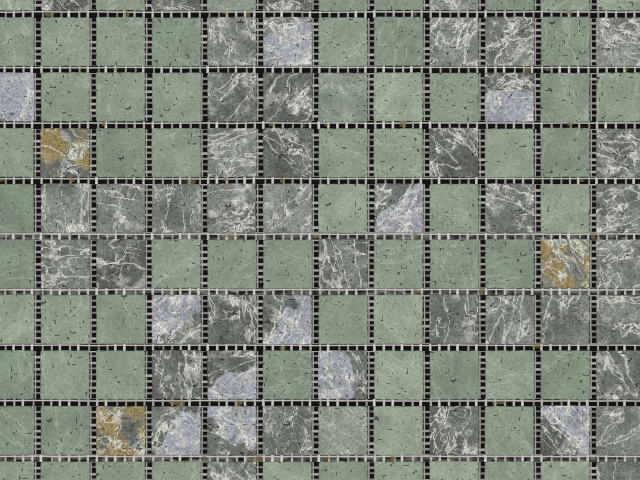
Reproduce this texture procedurally as a WebGL 2 fragment shader.

```glsl
#version 300 es
precision highp float;
// Sheet of square green marble mosaic tiles on a pale thread mesh over dark gaps.
#define ROWS 8.64                  // tile pitches per canvas height
#define SHIFT vec2(0.673, 0.39)    // position of the first gap crossing
#define TILE_HALF 0.443            // half the tile side, in pitches
#define CORNER 0.035
#define TEETH vec2(6.0, 9.0)       // threads per pitch along row and column gaps
#define VEIN_WIDTH 0.045
#define GRAIN 0.17
#define PITS 0.45

uniform vec2 u_resolution;
out vec4 fragColor;

const vec3 GAP = vec3(0.08, 0.08, 0.075);
const vec3 THREAD = vec3(0.80, 0.80, 0.77);
const vec3 GREEN = vec3(0.51, 0.565, 0.50);
const vec3 PALE_GREEN = vec3(0.60, 0.645, 0.575);
const vec3 SLATE = vec3(0.395, 0.41, 0.39);
const vec3 LILAC = vec3(0.62, 0.63, 0.66);
const vec3 OCHRE = vec3(0.50, 0.44, 0.31);
const vec3 VEIN = vec3(0.81, 0.82, 0.78);

float hash(vec2 p) {
  vec3 q = fract(p.xyx * vec3(0.1031, 0.1030, 0.0973));
  q += dot(q, q.yzx + 33.33);
  return fract((q.x + q.y) * q.z);
}

float noise(vec2 p) {
  vec2 i = floor(p), f = fract(p);
  f = f * f * (3.0 - 2.0 * f);
  return mix(mix(hash(i), hash(i + vec2(1, 0)), f.x),
             mix(hash(i + vec2(0, 1)), hash(i + 1.0), f.x), f.y);
}

float fbm(vec2 p) {
  float sum = 0.0, amp = 0.52;
  for (int i = 0; i < 4; i++) {
    sum += amp * noise(p);
    p = mat2(1.6, 1.2, -1.2, 1.6) * p + 7.3;
    amp *= 0.5;
  }
  return sum;
}

// Thin bright ridges where warped noise crosses its middle value
float veins(vec2 p, float width) {
  float ridge = abs(fbm(p) - 0.49);
  return 1.0 - smoothstep(0.0, width, ridge);
}

vec3 stone(vec2 local, vec2 id) {
  float kind = hash(id + 3.7), tone = hash(id + 19.1), turn = 6.283 * hash(id + 41.3);
  vec2 seed = 60.0 * vec2(hash(id + 8.2), hash(id + 27.9)) + 50.0;
  vec2 p = mat2(cos(turn), sin(turn), -sin(turn), cos(turn)) * local;
  float cloud = fbm(p * 3.5 + seed);
  float veined = smoothstep(0.48, 0.56, kind);

  // Base colour: plain green, dark veined, or a rare lilac or ochre piece
  vec3 col = mix(GREEN, PALE_GREEN, tone) * mix(0.88, 1.08, cloud);
  col = mix(col, SLATE * mix(0.8, 1.35, cloud) * mix(0.9, 1.2, tone), veined);
  float patchEdge = smoothstep(-0.03, 0.03, p.y + 0.5 * (cloud - 0.5) + 0.3 * tone);
  if (kind > 0.91) col = mix(col, LILAC * mix(0.85, 1.1, cloud), patchEdge);
  if (kind > 0.87 && kind < 0.91) col = mix(col, OCHRE * 1.15, smoothstep(0.3, 0.6, cloud));

  // Branching veins, long streaks and blotches of calcite
  vec2 warp = p + 0.12 * vec2(fbm(p * 5.0 + seed), fbm(p * 5.0 - seed + 130.0));
  float web = veins(warp * vec2(2.2, 4.2) + seed, VEIN_WIDTH);
  float fine = veins(warp * vec2(7.0, 4.0) + seed + 21.0, VEIN_WIDTH * 1.3);
  float streak = veins(warp * vec2(0.7, 3.0) + seed + 47.0, VEIN_WIDTH * 0.6);
  float spread = smoothstep(0.3, 0.65, noise(p * 3.0 + seed + 9.0));
  float calcite = web * mix(0.12, 0.85, veined) * spread + fine * 0.5 * veined * spread;
  calcite = max(calcite, streak * mix(0.25, 0.7, veined));
  calcite += veined * 0.5 * smoothstep(0.55, 0.75, fbm(p * 4.0 + seed + 71.0));
  col = mix(col, VEIN, clamp(calcite, 0.0, 0.9));

  // Crystalline grain and small dark pits
  float grain = noise(local * 34.0 + seed) + 0.6 * noise(local * 61.0 + seed) - 0.8;
  col *= 1.0 + GRAIN * grain * mix(0.7, 1.5, veined);
  float pit = smoothstep(0.87, 0.97, noise(local * 22.0 + seed + 5.0));
  return col * (1.0 - PITS * pit);
}

// Mesh in one gap: x runs along it, y across it from its centre
float mesh(vec2 p, float count, float line, float aa) {
  float slot = floor(p.x * count);
  float jitter = hash(vec2(slot, line)) - 0.5;
  float along = abs(fract(p.x * count) - 0.5 + 0.25 * jitter) / count;
  float tooth = 1.0 - smoothstep(-aa, aa, along - 0.021 - 0.008 * jitter);
  tooth *= 0.8 + 0.4 * jitter;
  float wander = 0.012 * (noise(vec2(p.x * 2.0, line * 9.0)) - 0.5);
  float cord = 1.0 - smoothstep(-aa, aa, abs(p.y - 0.035 + wander) - 0.014);
  return max(tooth, cord * 0.9);
}

void main() {
  vec2 g = gl_FragCoord.xy / u_resolution.y * ROWS - SHIFT + 20.0;
  float aa = 0.7 * ROWS / u_resolution.y;
  vec2 id = floor(g), line = floor(g + 0.5), across = g - line;

  // Threads and pale dust in the gaps
  float rowMesh = mesh(vec2(g.x, across.y), TEETH.x, line.y, aa);
  float colMesh = mesh(vec2(g.y, -across.x), TEETH.y, line.x + 50.0, aa) * 0.82;
  float inRow = step(abs(across.y), 0.065);
  float dust = inRow * step(0.7, hash(vec2(line.y, 4.0))) * noise(g * vec2(9, 24));
  vec3 col = mix(GAP, THREAD * 0.8, dust * 0.7);
  col = mix(col, THREAD, mix(colMesh, rowMesh, inRow));
  col = mix(col, OCHRE, 0.7 * inRow * smoothstep(0.86, 0.93, noise(g * vec2(5, 8) + 3.0)));

  // Slightly uneven rounded tile laid over the mesh
  vec2 local = g - id - 0.5 + 0.014 * (vec2(hash(id), hash(id + 5.5)) - 0.5);
  vec2 box = abs(local) - TILE_HALF + CORNER;
  float d = length(max(box, 0.0)) + min(max(box.x, box.y), 0.0) - CORNER;
  d += 0.012 * (noise(g * 14.0) - 0.5);
  vec3 face = stone(local, id) * (1.0 - 0.15 * smoothstep(-0.025, 0.0, d));
  col = mix(face, col, smoothstep(-aa, aa, d));
  fragColor = vec4(clamp(col, 0.0, 1.0), 1.0);
}
```
